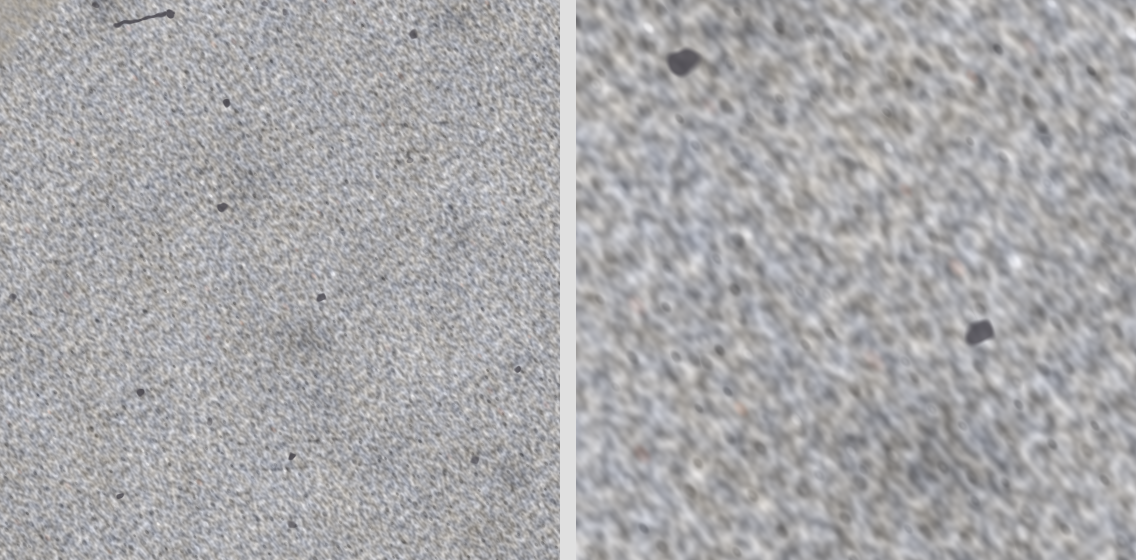
Left: the whole. Right: its middle third, enlarged.
This texture is drawn by a WebGL 2 fragment shader. Its source:

```glsl
#version 300 es
precision highp float;
// Weathered concrete: slanted fine grain from gradient noise, with scattered
// dark and pale grit, pits, soft stains, faint trowel lines, a twig and a
// worn beige corner layered over a cool grey base.

uniform vec2 u_resolution;
out vec4 fragColor;

const float TAU = 6.2831853;

// Integer hash of a cell, giving a value in 0..1
float hash(vec2 cell, uint seed) {
    uvec2 q = uvec2(ivec2(cell)) * uvec2(1597u, 3571u);
    uint h = q.x ^ (q.y * 2657u) ^ (seed * 7919u);
    h = (h ^ (h >> 15)) * 73244475u;
    h = (h ^ (h >> 13)) * 73244475u;
    h ^= h >> 16;
    return float(h & 65535u) / 65535.0;
}

float cornerSlope(vec2 cell, vec2 offset, uint seed) {
    float angle = TAU * hash(cell, seed);
    return dot(vec2(cos(angle), sin(angle)), offset);
}

// Gradient noise, roughly -0.7..0.7
float noise(vec2 p, uint seed) {
    vec2 i = floor(p), f = p - i;
    vec2 w = f * f * f * (f * (f * 6.0 - 15.0) + 10.0);
    vec2 e = vec2(1.0, 0.0);
    float low = mix(cornerSlope(i, f, seed), cornerSlope(i + e.xy, f - e.xy, seed), w.x);
    float high = mix(cornerSlope(i + e.yx, f - e.yx, seed), cornerSlope(i + e.xx, f - e.xx, seed), w.x);
    return mix(low, high, w.y);
}

// Coverage of round spots, one candidate per grid cell
float spots(vec2 p, float count, float share, float radius, float softness, uint seed) {
    vec2 home = floor(p * count);
    float cover = 0.0;
    for (int y = -1; y <= 1; y++) {
        for (int x = -1; x <= 1; x++) {
            vec2 cell = home + vec2(x, y);
            if (hash(cell, seed) > share) continue;
            vec2 jitter = vec2(hash(cell, seed + 1u), hash(cell, seed + 2u));
            float r = radius * mix(0.6, 1.2, hash(cell, seed + 3u));
            float d = length(p - (cell + jitter) / count);
            float strength = mix(0.5, 1.0, hash(cell, seed + 4u));
            cover = max(cover, strength * (1.0 - smoothstep(r * (1.0 - softness), r * (1.0 + softness), d)));
        }
    }
    return cover;
}

// Stretches space so that grains lean down to the right
vec2 grainSpace(vec2 p) {
    vec2 along = vec2(0.64, -0.768);
    return vec2(dot(p, along) * 0.75, dot(p, vec2(-along.y, along.x)) * 1.2);
}

// Parallel broken lines, fading out at both ends
float trowelLines(vec2 p, vec2 start, float halfWidth, float spacing, uint seed) {
    float sum = 0.0;
    for (int i = 0; i < 4; i++) {
        float k = float(i);
        float shift = (hash(vec2(k, 3.0), seed) - 0.5) * 0.1;
        vec2 q = p - start - vec2(shift, -k * spacing);
        q.y -= q.x * 0.045 + 0.006 * noise(vec2(p.x * 9.0, k), seed);
        float ends = 1.0 - smoothstep(halfWidth * 0.6, halfWidth, abs(q.x));
        float breaks = smoothstep(-0.3, 0.25, noise(vec2(p.x * 22.0, k * 5.3), seed + 1u));
        sum += ends * breaks * exp(-q.y * q.y / 0.000008) * mix(1.0, 0.45, k / 3.0);
    }
    return sum;
}

float segment(vec2 p, vec2 a, vec2 b) {
    vec2 d = b - a;
    return length(p - a - d * clamp(dot(p - a, d) / dot(d, d), 0.0, 1.0));
}

void main() {
    vec2 p = gl_FragCoord.xy / min(u_resolution.x, u_resolution.y);
    vec2 g = grainSpace(p);
    vec2 wobble = vec2(noise(p * 70.0, 21u), noise(p * 70.0, 22u));

    // Fine grain and grit
    float grain = 0.22 * noise(g * 95.0, 1u) + 0.18 * noise(g * 165.0, 2u);
    grain -= 0.14 * spots(g, 75.0, 0.3, 0.0036, 0.5, 30u);
    grain += 0.11 * spots(g, 65.0, 0.13, 0.0036, 0.5, 40u);

    // Worn corner at the upper left
    float corner = p.x + (1.0 - p.y) + 0.05 * noise(p * 25.0, 5u);
    float worn = 1.0 - smoothstep(0.09, 0.13, corner);
    grain *= mix(1.0, 0.5, worn);

    // Broad mottling, stains and lines
    float mottle = 0.045 * noise(p * 4.0, 6u) + 0.05 * noise(p * 13.0, 7u);
    float stain = spots(p + wobble * 0.02, 4.5, 0.3, 0.03, 0.7, 50u);
    float lines = trowelLines(p, vec2(0.65, 0.775), 0.25, 0.05, 60u)
                + trowelLines(p, vec2(0.52, 0.212), 0.2, 0.046, 70u);
    float tone = 0.668 + grain + mottle - 0.085 * stain - 0.11 * lines - 0.03 * worn;

    // Warm and cool tints
    float warmth = 0.035 * noise(g * 60.0, 8u) + 0.02 * noise(p * 9.0, 9u) + 0.022 * worn;
    vec3 color = vec3(tone) + vec3(-0.001, -0.003, 0.006) + warmth * vec3(0.8, 0.2, -1.0);
    float rust = spots(g, 26.0, 0.1, 0.005, 0.6, 80u);
    color += rust * vec3(0.01, -0.04, -0.06);

    // Deep pits and the twig
    float pits = spots(p + wobble * 0.007, 8.0, 0.22, 0.0075, 0.35, 90u);
    vec2 t = p + wobble * 0.005;
    float twig = segment(t, vec2(0.205, 0.955), vec2(0.31, 0.978)) - 0.0022;
    twig = min(twig, length(t - vec2(0.304, 0.976)) - 0.007);
    float dark = max(pits * 0.85, 0.8 * (1.0 - smoothstep(-0.001, 0.0025, twig)));
    color = mix(color, vec3(0.26, 0.25, 0.28), dark);

    fragColor = vec4(clamp(color, 0.0, 1.0), 1.0);
}
```
